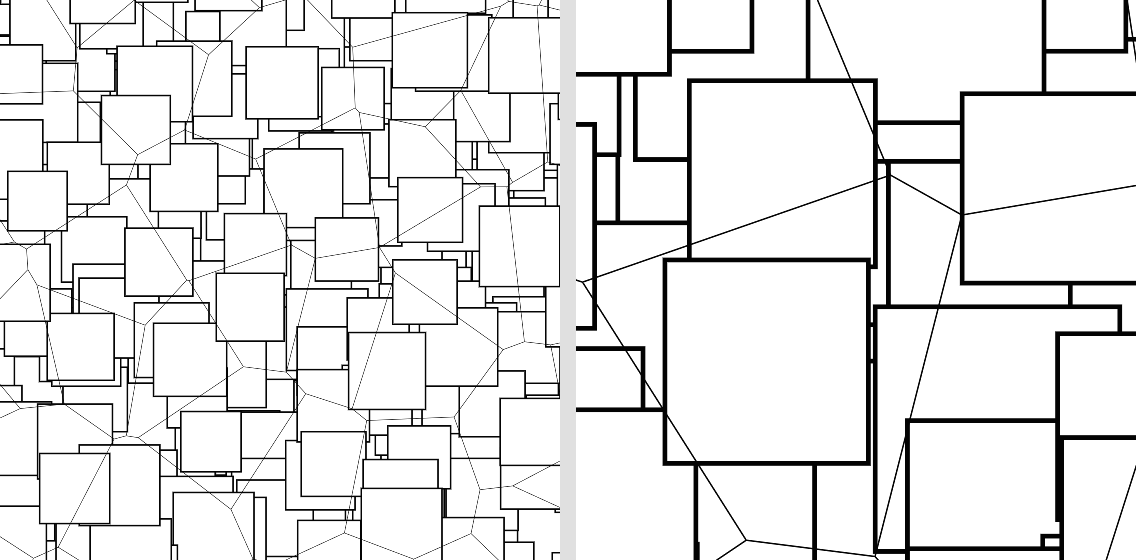
Left, the full canvas; right, a detail of the centre.
Reproduce this pattern procedurally as a Shadertoy shader.

```glsl
// Stacked white squares with black outlines, crossed by a thin Voronoi web.

#define SQUARE_GRID 13.0   // squares per canvas side
#define SIDE_MIN 0.108     // smallest square side
#define SIDE_MAX 0.150     // largest side, below two grid cells
#define OUTLINE 0.0028     // outline thickness
#define WEB_GRID 5.0       // web cells per canvas side
#define WEB_LINE 0.0009    // web line thickness
#define EDGE_SOFTNESS 0.75 // edge ramp in output pixels
#define PAPER vec3(1.0)
#define INK vec3(0.01)

vec3 hash3(vec2 cell) {
    vec3 q = fract(vec3(cell.xyx + 37.0) * vec3(0.1031, 0.1030, 0.0973));
    q += dot(q, q.yxz + 33.33);
    return fract((q.xxy + q.yzz) * q.zyx);
}

// Soft area coverage from a signed distance
float coverage(float dist, float softness) {
    return clamp(0.5 - dist / softness, 0.0, 1.0);
}

// Outline ink of each square, hidden by every square of higher rank
float squareInk(vec2 p, float softness) {
    float cover[9], outline[9], rank[9];
    vec2 base = floor(p * SQUARE_GRID);
    for (int i = 0; i < 9; i++) {
        vec2 cell = base + vec2(i % 3 - 1, i / 3 - 1);
        vec3 rnd = hash3(cell);
        vec2 center = (cell + rnd.xy) / SQUARE_GRID;
        float side = mix(SIDE_MIN, SIDE_MAX, hash3(cell + 211.0).x);
        vec2 q = abs(p - center) - 0.5 * side;
        float dist = max(q.x, q.y);
        cover[i] = coverage(dist, softness);
        outline[i] = cover[i] - coverage(dist + OUTLINE, softness);
        rank[i] = rnd.z;
    }
    float ink = 0.0;
    for (int i = 0; i < 9; i++) {
        float visible = outline[i];
        for (int j = 0; j < 9; j++) {
            if (rank[j] > rank[i]) visible *= 1.0 - cover[j];
        }
        ink += visible;
    }
    return min(ink, 1.0);
}

vec2 webSite(vec2 cell) {
    return cell + hash3(cell + 97.0).xy;
}

// Distance to the nearest Voronoi border, in canvas units
float webDistance(vec2 p) {
    vec2 q = p * WEB_GRID;
    vec2 base = floor(q);
    vec2 nearestCell = base;
    vec2 toNearest = vec2(9.0);
    for (int y = -2; y <= 2; y++) {
        for (int x = -2; x <= 2; x++) {
            vec2 cell = base + vec2(x, y);
            vec2 toSite = webSite(cell) - q;
            if (dot(toSite, toSite) < dot(toNearest, toNearest)) {
                toNearest = toSite;
                nearestCell = cell;
            }
        }
    }
    float dist = 9.0;
    for (int y = -2; y <= 2; y++) {
        for (int x = -2; x <= 2; x++) {
            if (x == 0 && y == 0) continue;
            vec2 toSite = webSite(nearestCell + vec2(x, y)) - q;
            vec2 across = normalize(toSite - toNearest);
            dist = min(dist, dot(0.5 * (toSite + toNearest), across));
        }
    }
    return dist / WEB_GRID;
}

void mainImage(out vec4 fragColor, in vec2 fragCoord) {
    vec2 p = fragCoord / iResolution.y;
    float softness = EDGE_SOFTNESS / iResolution.y;

    float boxes = squareInk(p, softness);
    float web = coverage(webDistance(p) - 0.5 * WEB_LINE, softness);

    // The web lies over the whole stack
    float ink = 1.0 - (1.0 - boxes) * (1.0 - web);
    fragColor = vec4(mix(PAPER, INK, ink), 1.0);
}
```
